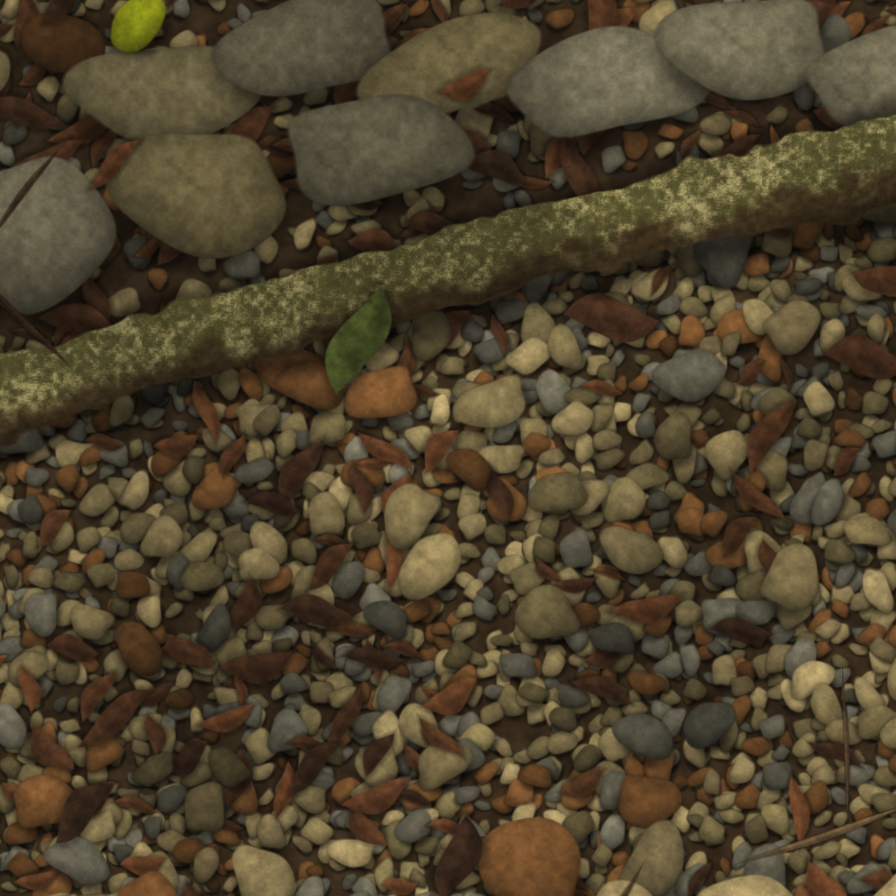
Give the GLSL for this texture, as a Shadertoy shader.

```glsl
const vec3 SOIL_DARK = vec3(0.13, 0.095, 0.06), SOIL_LIGHT = vec3(0.27, 0.21, 0.14);
const vec3 OLIVE = vec3(0.45, 0.40, 0.26), TAN = vec3(0.64, 0.56, 0.38);
const vec3 GREY = vec3(0.42, 0.40, 0.33), RUST = vec3(0.47, 0.32, 0.18);
const vec3 LEAF_DARK = vec3(0.20, 0.14, 0.10), LEAF_RUST = vec3(0.40, 0.25, 0.15);
const vec3 LEAF_GREEN = vec3(0.27, 0.30, 0.14), TWIG = vec3(0.44, 0.36, 0.24);
const vec3 BARK = vec3(0.23, 0.18, 0.11), MOSS = vec3(0.34, 0.32, 0.18);
const vec3 LICHEN = vec3(0.54, 0.50, 0.33), FRUIT = vec3(0.58, 0.60, 0.12);
const vec2 LIGHT_DIR = vec2(-0.15, 0.98);
const float SHADOW = 0.5, SOFTNESS = 0.0018;

float hash(vec2 p) { return fract(sin(dot(p, vec2(127.1, 311.7))) * 43758.5); }

vec4 hash4(vec2 p) { return vec4(hash(p), hash(p + 17.3), hash(p + 41.9), hash(p + 73.7)); }

float noise(vec2 p) {
    vec2 i = floor(p), f = fract(p);
    f = f * f * (3.0 - 2.0 * f);
    return mix(mix(hash(i), hash(i + vec2(1, 0)), f.x),
               mix(hash(i + vec2(0, 1)), hash(i + vec2(1, 1)), f.x), f.y);
}

float fbm(vec2 p) { return 0.5 * noise(p) + 0.3 * noise(p * 2.1 + 5.2) + 0.2 * noise(p * 4.3 + 9.1); }

mat2 rotation(float a) { return mat2(cos(a), -sin(a), sin(a), cos(a)); }

// Height across the log: 0 at its lower edge, 1 at its upper edge
float logHeight(vec2 p) {
    float lower = 0.505 + p.x * (0.34 - 0.075 * p.x);
    return (p.y - lower) / (0.61 + 0.27 * p.x - lower);
}

vec3 stoneTint(vec3 h) {
    vec3 tint = mix(mix(OLIVE, TAN, h.x), GREY, step(0.74, h.y));
    return mix(tint, RUST, step(h.y, 0.17)) * mix(0.62, 1.12, h.z);
}

// Domed stone with a warped outline and a contact shadow
void drawStone(inout vec3 col, vec2 offset, vec2 radii, float angle, vec3 tint, float seed) {
    float size = min(radii.x, radii.y);
    mat2 turn = rotation(angle);
    vec2 shade = turn * (offset + LIGHT_DIR * size * 0.28) / radii;
    col *= mix(1.0 - SHADOW, 1.0, smoothstep(0.75, 1.35, length(shade)));
    vec2 q = turn * offset / radii;
    q += 0.15 * sin(2.5 * q.yx + seed * vec2(40, 70));
    float d = pow(dot(pow(abs(q), vec2(2.4)), vec2(1)), 1.0 / 2.4);
    float dome = sqrt(max(0.0, 1.0 - d * d));
    float light = 0.6 + 0.35 * dome + 0.22 * dot(offset, LIGHT_DIR) / max(radii.x, radii.y);
    float grain = 0.78 + 0.42 * fbm(offset * 95.0 + seed * 50.0);
    col = mix(col, tint * light * grain, 1.0 - smoothstep(-SOFTNESS, SOFTNESS, (d - 1.0) * size));
}

void drawLeaf(inout vec3 col, vec2 offset, vec2 radii, float angle, vec3 tint) {
    vec2 q = rotation(angle) * offset / radii;
    q.y += 0.35 * sin(q.x * 2.6 + angle * 5.0);
    float d = q.x * q.x + abs(q.y) - 1.0;
    col *= mix(0.72, 1.0, smoothstep(0.0, 0.7, d));
    float fold = 0.85 + 0.22 * smoothstep(-0.3, 0.3, q.y);
    tint *= fold * (0.65 + 0.65 * fbm(offset * 80.0 + angle));
    col = mix(col, tint, 1.0 - smoothstep(-SOFTNESS, SOFTNESS, d * radii.y));
}

// Pebbles when shape is 0, twigs when it is thin, leaves when it is wide
void scatter(inout vec3 col, vec2 p, float scale, float density, float shape) {
    for (int n = 0; n < 9; n++) {
        vec2 cell = floor(p * scale) + vec2(n % 3 - 1, 1 - n / 3);
        vec4 place = hash4(cell + scale), look = hash4(cell + scale * 3.7 + shape);
        vec2 center = (cell + 0.1 + 0.8 * place.xy) / scale;
        float high = logHeight(center);
        float drift = smoothstep(0.75, 0.1, center.x) * smoothstep(0.25, 0.6, noise(center * 5.0));
        float litter = mix(0.3, 1.0, max(drift, smoothstep(0.3, 1.2, high)));
        float bed = 1.0 - 0.55 * smoothstep(0.0, 0.6, high);
        if (place.z > density * (shape > 0.0 ? litter : bed)) continue;
        float tilt = 0.5 + (look.w - 0.5) * 2.8;
        if (shape > 0.0) {
            vec2 radii = mix(0.4, 0.75, look.x) / scale * vec2(1, shape * mix(0.6, 1.2, look.y));
            drawLeaf(col, p - center, radii, tilt, mix(LEAF_DARK, shape < 0.1 ? TWIG : LEAF_RUST, look.z));
        } else {
            vec2 radii = mix(0.36, 0.62, look.x) / scale * vec2(1, mix(0.55, 0.92, place.w));
            drawStone(col, p - center, radii, tilt, stoneTint(look.yzx), place.w);
        }
    }
}

// A back row of six boulders and a front row of three
void drawBoulders(inout vec3 col, vec2 p) {
    for (float k = 0.0; k < 9.0; k++) {
        vec4 h = hash4(vec2(k, 8));
        float n = k - 6.0;
        vec2 center = vec2(0.185 + 0.163 * k, 0.925 + 0.027 * sin(k * 2.2 - 1.2));
        vec2 radii = vec2(0.09, 0.05) + vec2(0.018, 0.008) * h.xy;
        if (n >= 0.0) {
            center = vec2(0.035, 0.745) + vec2(0.19, 0.045) * n;
            radii = vec2(0.085, 0.082) + vec2(0.008, -0.012) * n;
        }
        drawStone(col, p - center, radii, 0.25 * h.x, mix(OLIVE, GREY, h.z * 0.8) * (0.95 + 0.2 * h.w), h.y);
    }
    drawStone(col, p - vec2(0.153, 0.975), vec2(0.032, 0.028), 0.3, FRUIT, 0.4);
}

void drawLog(inout vec3 col, vec2 p) {
    float v = logHeight(p) + 0.35 * (fbm(p * 16.0) - 0.5);
    col *= mix(0.5, 1.0, smoothstep(0.0, 0.35, abs(v - 0.4) - 0.5));
    float streak = fbm(rotation(0.27) * p * vec2(14, 75));
    float patches = fbm(p * 22.0 + 3.0), speckle = fbm(p * 130.0);
    vec3 moss = mix(MOSS, LICHEN, smoothstep(0.4, 0.75, speckle * 0.6 + patches * 0.4));
    vec3 wood = mix(BARK * mix(0.75, 1.4, streak), moss, smoothstep(0.15, 0.5, v + 0.7 * (patches - 0.5)));
    wood *= (0.72 + 0.5 * speckle) * mix(0.75, 1.0, smoothstep(0.0, 0.4, v));
    col = mix(col, wood, smoothstep(0.0, 0.05, v) * (1.0 - smoothstep(0.95, 1.0, v)));
}

void mainImage(out vec4 fragColor, in vec2 fragCoord) {
    vec2 p = fragCoord / iResolution.y;
    vec3 col = mix(SOIL_DARK, SOIL_LIGHT, fbm(p * 45.0));
    // Gravel from fine to coarse, mixed with leaves
    scatter(col, p, 43.0, 0.95, 0.0);
    scatter(col, p, 33.0, 0.75, 0.0);
    scatter(col, p, 24.0, 0.5, 0.0);
    scatter(col, p, 21.0, 0.5, 0.4);
    scatter(col, p, 15.0, 0.2, 0.0);
    scatter(col, p, 9.0, 0.07, 0.0);
    scatter(col, p, 13.0, 0.28, 0.38);
    drawBoulders(col, p);
    drawLog(col, p);
    // Loose litter on top
    scatter(col, p, 17.0, 0.1, 0.4);
    scatter(col, p, 8.0, 0.14, 0.055);
    drawLeaf(col, p - vec2(0.40, 0.62), vec2(0.065, 0.026), 1.25, LEAF_GREEN);
    col *= mix(0.88, 1.08, smoothstep(0.25, 0.75, noise(p * 4.0 + 2.0) + 0.3 * (p.x - 0.5)));
    fragColor = vec4(col, 1);
}
```
